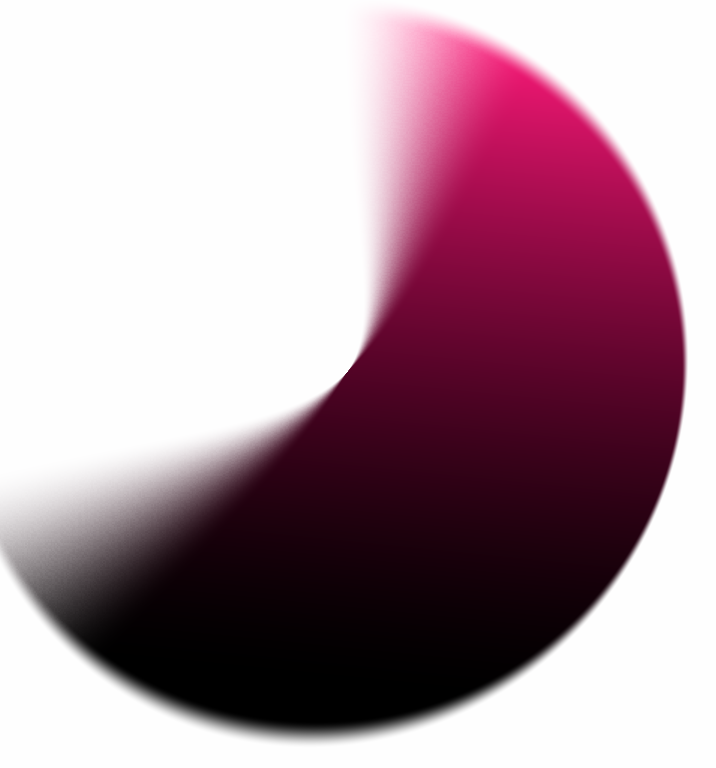
Write a WebGL 1 fragment shader that draws this background.

```glsl
precision highp float;
// A soft-edged crimson-to-black disc with a feathered, curved wedge missing at the upper left.

uniform vec2 u_resolution;

const vec3 PAPER = vec3(0.998);
const vec3 CRIMSON = vec3(0.86, 0.08, 0.41);
const vec2 DISC_CENTER = vec2(0.4154, 0.5143);
const vec2 WEDGE_APEX = vec2(0.452, 0.5156);

float hash(vec2 p) {
  return fract(sin(dot(p, vec2(127.1, 311.7))) * 43758.5453);
}

// Slightly uneven disc whose rim blurs most near its top and bottom
float discCoverage(vec2 p, vec2 center) {
  vec2 d = p - center;
  float angle = atan(d.y, d.x);
  float radius = 0.474 + 0.0052 * sin(2.0 * angle) + 0.0039 * cos(angle - 0.785);
  float lean = sin(angle + 0.21);
  float blur = 0.0039 + 0.0143 * lean * lean;
  return 1.0 - smoothstep(radius - blur, radius + blur, length(d));
}

// Angle in degrees that bends from (far + bend) at the apex towards far
float bentAngle(float far, float bend, float dist, float reach) {
  return far + bend * exp(-dist / reach);
}

// Coverage outside the wedge, feathered between two bent rays on each side
float wedgeCoverage(vec2 p, vec2 apex) {
  vec2 d = p - apex;
  float dist = length(d);
  float angle = mod(degrees(atan(d.y, d.x + 1e-6)) + 360.0, 360.0);
  float upperSolid = bentAngle(60.0, -17.0, dist, 0.221);
  float upperClear = bentAngle(92.0, -37.0, dist, 0.098);
  float lowerClear = bentAngle(194.0, 30.0, dist, 0.143);
  float lowerSolid = bentAngle(229.0, 12.0, dist, 0.195);
  float upper = 1.0 - smoothstep(upperSolid, upperClear, angle);
  float lower = smoothstep(lowerClear, lowerSolid, angle);
  return max(upper, lower);
}

// Black at the foot, rising to crimson along a slightly tilted axis
vec3 discColor(vec2 p) {
  float height = p.y + 0.1 * (p.x - 0.5);
  float t = clamp((height - 0.1016) / 0.788, 0.0, 1.1);
  return CRIMSON * pow(vec3(t), vec3(1.5, 2.6, 1.55));
}

void main() {
  vec2 p = gl_FragCoord.xy / u_resolution.y;

  // Fine grain shows only inside the feathered wedge
  float wedge = wedgeCoverage(p, WEDGE_APEX);
  float grain = hash(floor(p * 512.0)) - 0.5;
  wedge += 0.12 * grain * wedge * (1.0 - wedge);

  float coverage = discCoverage(p, DISC_CENTER) * wedge;
  gl_FragColor = vec4(mix(PAPER, discColor(p), coverage), 1.0);
}
```
